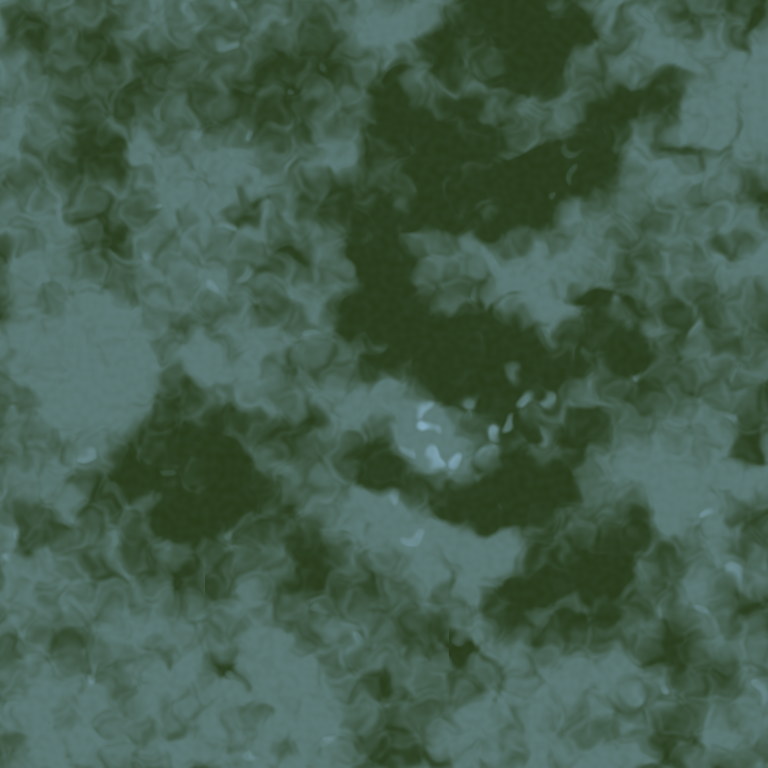
This texture is drawn by a three.js fragment shader. Its source:

```glsl
varying vec2 vUv;

#define DARK_MOSS vec3(0.165, 0.245, 0.122)
#define PALE_TEAL vec3(0.330, 0.442, 0.412)
#define BASE_TONE 0.79
#define RELIEF 1.10
#define RELIEF_SCALE 5.0
#define OCTAVE_GAIN 0.72
#define HOLLOW_DEPTH 0.85
#define PIT_DEPTH 0.60
#define VEIN_DEPTH 0.45
#define BRANCH_LIFT 0.28
#define GLINT_LIFT 1.00
#define TONE_CEILING 1.18

vec2 hash2(vec2 p) {
  p = vec2(dot(p, vec2(127.1, 311.7)), dot(p, vec2(269.5, 183.3)));
  return fract(sin(p) * 43758.55);
}

vec2 gradientAt(vec2 cell) {
  float angle = 6.2832 * hash2(cell).x;
  return vec2(cos(angle), sin(angle));
}

float gradientNoise(vec2 p) {
  vec2 i = floor(p), f = fract(p);
  vec2 u = f * f * f * (f * (f * 6.0 - 15.0) + 10.0);
  vec2 e = vec2(1.0, 0.0);
  float low = mix(dot(gradientAt(i), f), dot(gradientAt(i + e.xy), f - e.xy), u.x);
  float high = mix(dot(gradientAt(i + e.yx), f - e.yx), dot(gradientAt(i + e.xx), f - e.xx), u.x);
  return mix(low, high, u.y);
}

vec2 noise2(vec2 p) {
  return vec2(gradientNoise(p), gradientNoise(p + vec2(37.4, 11.8)));
}

float fbm(vec2 p) {
  const mat2 turn = mat2(0.8, 0.6, -0.6, 0.8);
  float sum = 0.0, amplitude = 1.0;
  for (int i = 0; i < 5; i++) {
    sum += amplitude * gradientNoise(p);
    p = turn * p * 2.0 + 13.7;
    amplitude *= OCTAVE_GAIN;
  }
  return sum;
}

// Soft-edged capsule from a to b
float hollow(vec2 p, vec2 a, vec2 b, float radius) {
  vec2 ab = b - a;
  float d = length(p - a - ab * clamp(dot(p - a, ab) / dot(ab, ab), 0.0, 1.0));
  return 1.0 - smoothstep(radius - 0.025, radius + 0.03, d);
}

// Randomly scattered soft discs, one at most per grid cell
float scatter(vec2 p, float cells, float chance, float seed) {
  vec2 q = p * cells, home = floor(q);
  float cover = 0.0;
  for (int y = -1; y <= 1; y++) {
    for (int x = -1; x <= 1; x++) {
      vec2 cell = home + vec2(float(x), float(y));
      vec2 kind = hash2(cell + seed + 5.3);
      float radius = mix(0.25, 0.5, kind.y);
      float d = length(q - cell - 0.2 - 0.6 * hash2(cell + seed));
      float disc = 1.0 - smoothstep(radius * 0.4, radius * 1.2, d);
      cover = max(cover, disc * step(kind.x, chance));
    }
  }
  return cover;
}

// Thin line along the zero crossings of noise
float ridge(vec2 p, float width) {
  return 1.0 - smoothstep(0.0, width, abs(gradientNoise(p)));
}

float softFloor(float t) {
  return 0.5 * (t + sqrt(t * t + 0.015));
}

void main() {
  vec2 p = vUv;
  vec2 fine = p + 0.022 * noise2(p * 34.0);
  vec2 warped = fine + 0.10 * noise2(p * 5.0 + 3.1) + 0.055 * noise2(p * 14.0);

  // Large dark basins
  float basin = hollow(warped, vec2(0.70, 1.00), vec2(0.50, 0.83), 0.070);
  basin = max(basin, hollow(warped, vec2(0.57, 0.82), vec2(0.49, 0.64), 0.085));
  basin = max(basin, hollow(warped, vec2(0.66, 0.76), vec2(0.78, 0.81), 0.050));
  basin = max(basin, hollow(warped, vec2(0.50, 0.54), vec2(0.82, 0.55), 0.042));
  basin = max(basin, hollow(warped, vec2(0.20, 0.42), vec2(0.28, 0.41), 0.055));
  basin = max(basin, hollow(warped, vec2(0.51, 0.39), vec2(0.70, 0.36), 0.035));
  basin = max(basin, 0.7 * hollow(warped, vec2(0.72, 0.24), vec2(0.88, 0.14), 0.070));

  // Small pits, dark veins and pale branches
  float pits = scatter(fine + 0.3 * (warped - fine), 11.0, mix(0.18, 0.42, p.x), 9.0);
  float veins = ridge(warped * 3.6 + 21.0, 0.075);
  veins *= smoothstep(-0.2, 0.25, gradientNoise(p * 4.0 + 8.0));
  float branches = ridge(warped * 5.0 + 42.0, 0.13);

  float tone = BASE_TONE + RELIEF * fbm(fine * RELIEF_SCALE + 0.5 * (warped - fine));
  tone -= HOLLOW_DEPTH * basin + PIT_DEPTH * pits + VEIN_DEPTH * veins;
  tone += BRANCH_LIFT * branches;
  tone = TONE_CEILING - softFloor(TONE_CEILING - softFloor(tone));

  // Bright glints, gathered in two clusters
  float cluster = hollow(fine, vec2(0.58, 0.44), vec2(0.68, 0.47), 0.045);
  cluster = max(cluster, hollow(fine, vec2(0.855, 0.03), vec2(0.855, 0.08), 0.025));
  float glints = scatter(fine, 26.0, 0.5, 31.0) * cluster;
  glints += 0.35 * scatter(fine, 38.0, 0.05, 77.0);
  tone += GLINT_LIFT * glints;

  // Faint grain
  tone += 0.10 * gradientNoise(p * 95.0);
  gl_FragColor = vec4(mix(DARK_MOSS, PALE_TEAL, tone), 1.0);
}
```
